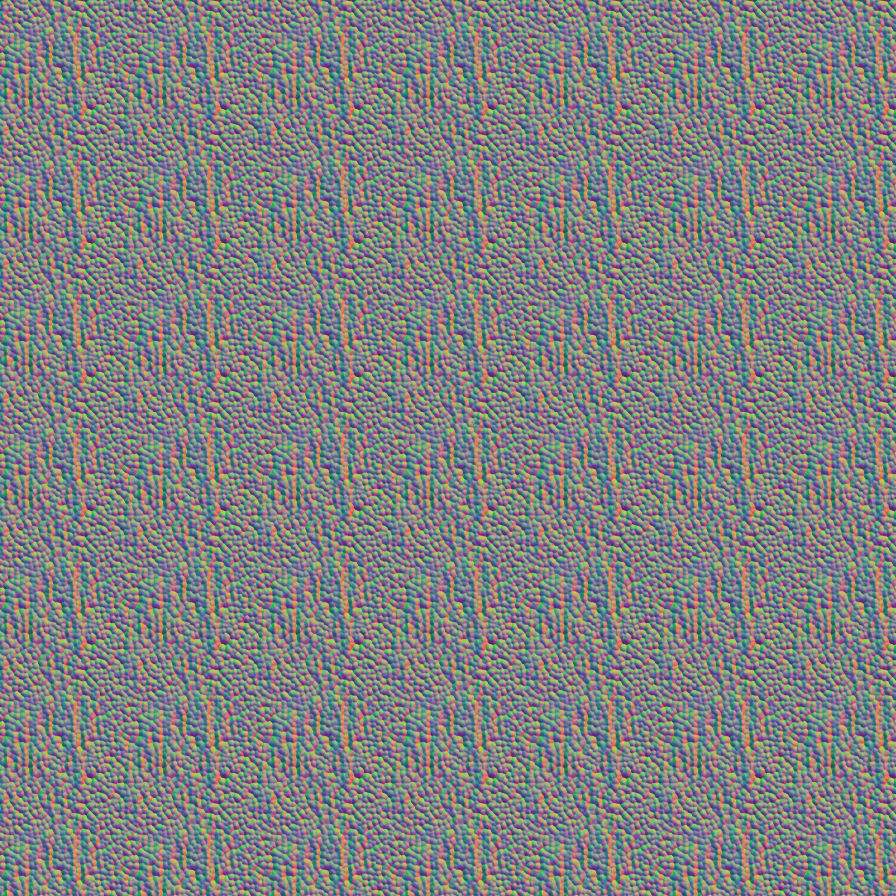
This texture map is drawn by a WebGL 1 fragment shader. Its source:

```glsl
precision highp float;

uniform vec2 u_resolution;

const float TILES = 6.7;                      // repeats across the canvas
const vec2 PEBBLE_CELLS = vec2(28.0, 26.0);   // lattice cells per tile
const vec2 STRAND_CELLS = vec2(33.0, 7.0);
const vec2 PATCH_CELLS = vec2(7.0, 3.0);
const vec2 BEND_CELLS = vec2(4.0, 3.0);
const float PEBBLE_CURVE = 1.15;
const float PEBBLE_SPREAD = 0.35;             // height variety between pebbles
const float PEBBLE_CREASE = 9.0;              // sharpness of the gaps
const float STRAND_HEIGHT = 1.5;
const float BEND = 0.05;                      // sideways drift of strands, in tiles
const float SLOPE_STEP = 0.006;               // sampling offset, in tiles
const vec3 BASE_COLOR = vec3(0.50, 0.505, 0.475);
const vec2 RELIEF_CONTRAST = vec2(0.49, 0.46);
const vec2 BLUE_TILT = vec2(-0.08, -0.18);
const float BLUE_FLATNESS = 0.55;
const float MEAN_FACING = 0.75;

float hash(vec2 cell, float seed) {
  return fract(sin(dot(cell, vec2(127.1, 311.7)) + seed * 74.7) * 43758.5453);
}

// Value noise that wraps once per tile
float tileNoise(vec2 uv, vec2 cells, float seed) {
  vec2 p = uv * cells;
  vec2 i = floor(p);
  vec2 f = p - i;
  f = f * f * (3.0 - 2.0 * f);
  vec2 lo = mod(i, cells);
  vec2 hi = mod(i + 1.0, cells);
  float bottom = mix(hash(lo, seed), hash(vec2(hi.x, lo.y), seed), f.x);
  float top = mix(hash(vec2(lo.x, hi.y), seed), hash(hi, seed), f.x);
  return mix(bottom, top, f.y);
}

// Scattered round bumps, joined by a smooth maximum
float pebbles(vec2 uv) {
  vec2 p = uv * PEBBLE_CELLS;
  vec2 home = floor(p);
  float total = 0.0;
  for (int y = -1; y <= 1; y++) {
    for (int x = -1; x <= 1; x++) {
      vec2 cell = home + vec2(float(x), float(y));
      vec2 id = mod(cell, PEBBLE_CELLS);
      vec2 toCenter = cell + vec2(hash(id, 3.0), hash(id, 4.0)) - p;
      float bump = PEBBLE_SPREAD * hash(id, 5.0)
                 - PEBBLE_CURVE * dot(toCenter, toCenter);
      total += exp(PEBBLE_CREASE * bump);
    }
  }
  return log(total + 0.0001) / PEBBLE_CREASE;
}

// Pebbled ground, crossed by patches of upright strands
float surfaceHeight(vec2 uv) {
  float patchAmount = smoothstep(0.3, 0.75, tileNoise(uv, PATCH_CELLS, 1.0));
  float drift = BEND * (tileNoise(uv, BEND_CELLS, 2.0) - 0.5);
  float strand = tileNoise(uv + vec2(drift, 0.0), STRAND_CELLS, 6.0) - 0.5;
  return mix(1.1, 0.75, patchAmount) * pebbles(uv)
       + STRAND_HEIGHT * mix(0.25, 1.0, patchAmount) * strand;
}

void main() {
  vec2 uv = gl_FragCoord.xy / u_resolution * TILES;

  // Surface slope by central differences, measured per pebble cell
  vec2 e = vec2(SLOPE_STEP, 0.0);
  vec2 rise = vec2(surfaceHeight(uv + e.xy) - surfaceHeight(uv - e.xy),
                   surfaceHeight(uv + e.yx) - surfaceHeight(uv - e.yx));
  vec2 slope = rise / (2.0 * SLOPE_STEP * PEBBLE_CELLS);
  vec3 normal = normalize(vec3(-slope, 1.0));

  // Red and green follow the tilt, blue the flat and downward faces
  vec3 color = BASE_COLOR;
  color.rg += RELIEF_CONTRAST * normal.xy;
  color.b += BLUE_FLATNESS * (normal.z - MEAN_FACING) + dot(BLUE_TILT, normal.xy);
  gl_FragColor = vec4(clamp(color, 0.0, 1.0), 1.0);
}
```
